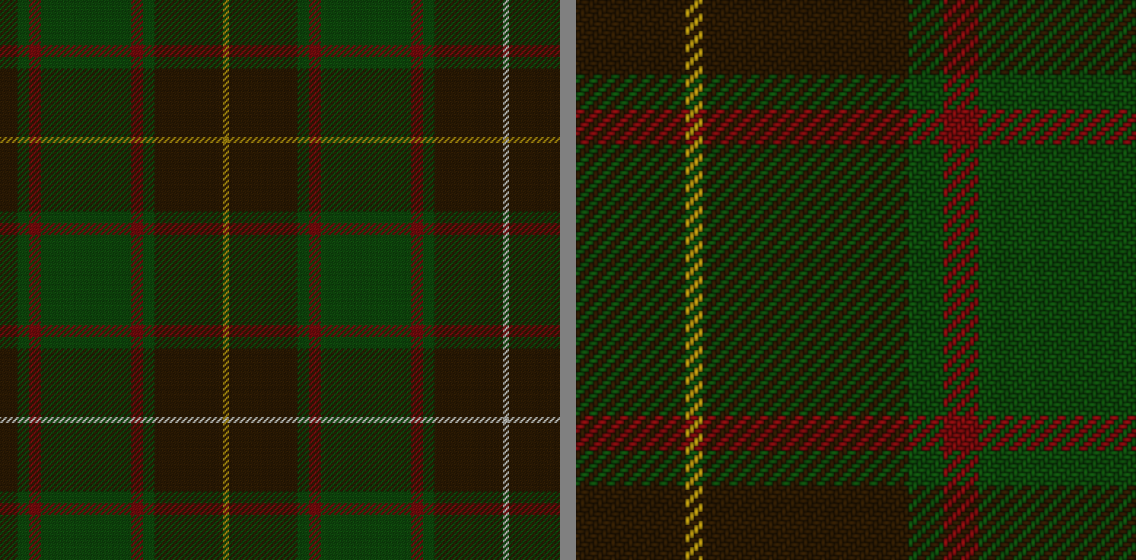
Left, the full canvas; right, a detail of the centre.
Reproduce this pattern procedurally as a Shadertoy shader.

```glsl
const float THREADS = 384.0;                     // threads across the tile
const float HALF_SETT = THREADS * 0.5;           // spacing of the fine lines
const vec2 YELLOW_LINE = vec2(155.0, 288.0);     // column and row of the yellow lines

// Stripe edges, in threads from the centre of a fine line
const float LINE_EDGE = 2.0;
const float BROWN_EDGE = 49.0;
const float RED_INNER = 57.0;
const float RED_OUTER = 65.0;

const vec3 GREEN = vec3(0.070, 0.355, 0.060);
const vec3 BROWN = vec3(0.215, 0.128, 0.015);
const vec3 RED = vec3(0.570, 0.055, 0.060);
const vec3 YELLOW = vec3(0.760, 0.620, 0.060);
const vec3 WHITE = vec3(0.880, 0.880, 0.850);

const float ROUNDNESS = 0.55;                    // darkening at thread sides
const float FLOAT_DIP = 0.50;                    // darkening where a thread dives under
const float YARN_VARIATION = 0.16;
const int SAMPLES = 4;                           // per pixel side

float hash(uint n) {
    n = n * 747796405u + 2891336453u;
    n = ((n >> ((n >> 28u) + 4u)) ^ n) * 277803737u;
    n = (n >> 22u) ^ n;
    return float(n & 65535u) / 65535.0;
}

// Distance from x to the nearest multiple of period
float repeatDistance(float x, float period) {
    return abs(mod(x + 0.5 * period, period) - 0.5 * period);
}

vec3 yarnColor(float thread, float yellowLine, uint seed) {
    float offset = thread + 0.5 - yellowLine;
    float d = repeatDistance(offset, HALF_SETT);
    bool nearYellow = repeatDistance(offset, THREADS) < 0.5 * HALF_SETT;

    vec3 color = GREEN;
    if (d < LINE_EDGE) color = nearYellow ? YELLOW : WHITE;
    else if (d < BROWN_EDGE) color = BROWN;
    else if (d > RED_INNER && d < RED_OUTER) color = RED;

    float shade = hash(uint(thread) + seed) - 0.5;
    return color * (1.0 + YARN_VARIATION * shade);
}

// Two-over, two-under twill rising to the right
vec3 weave(vec2 p) {
    p = mod(p, THREADS);
    vec2 cell = floor(p);
    vec2 f = p - cell;
    float phase = mod(cell.x - cell.y, 4.0);
    bool warpOnTop = phase < 2.0;

    float across = warpOnTop ? f.x : f.y;
    float along = 0.5 * (warpOnTop ? 1.0 - phase + f.y : phase - 2.0 + f.x);
    across = 2.0 * across - 1.0;
    along = 2.0 * along - 1.0;

    vec3 yarn = warpOnTop ? yarnColor(cell.x, YELLOW_LINE.x, 0u)
                          : yarnColor(cell.y, YELLOW_LINE.y, 1024u);
    return yarn * (1.0 - ROUNDNESS * across * across)
                * (1.0 - FLOAT_DIP * along * along);
}

void mainImage(out vec4 fragColor, in vec2 fragCoord) {
    // Average over the pixel to smooth thread edges
    vec3 sum = vec3(0.0);
    for (int j = 0; j < SAMPLES; j++) {
        for (int i = 0; i < SAMPLES; i++) {
            vec2 jitter = (vec2(i, j) + 0.5) / float(SAMPLES) - 0.5;
            sum += weave((fragCoord + jitter) / iResolution.xy * THREADS);
        }
    }
    fragColor = vec4(sum / float(SAMPLES * SAMPLES), 1.0);
}
```
